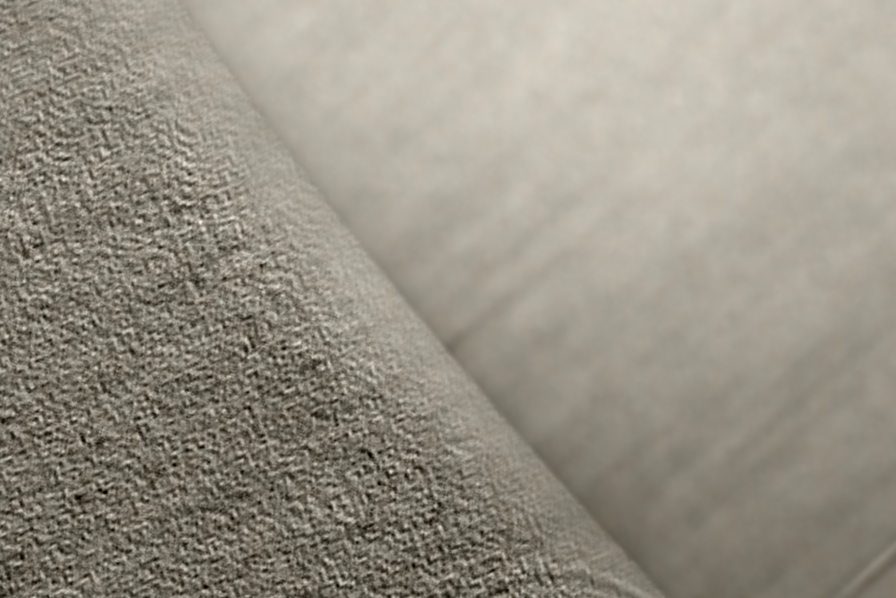
This texture is drawn by a WebGL 1 fragment shader. Its source:

```glsl
precision highp float;
uniform vec2 u_resolution;

#define WEAVE_SCALE 160.0
#define WEAVE_DEPTH 0.50
#define ROW_DEPTH 0.10
#define STREAK_DEPTH 0.10
#define NEAR_TILT 0.40
#define FAR_TILT 0.70
#define SEAM_BLUR 0.007
#define TINT vec3(0.008, -0.012, -0.062)

float hash(vec2 p) {
  return fract(sin(dot(p, vec2(127.1, 311.7))) * 43758.545);
}

float noise(vec2 p) {
  vec2 i = floor(p);
  vec2 f = fract(p);
  f = f * f * (3.0 - 2.0 * f);
  return mix(mix(hash(i), hash(i + vec2(1.0, 0.0)), f.x),
             mix(hash(i + vec2(0.0, 1.0)), hash(i + 1.0), f.x), f.y);
}

float fbm(vec2 p) {
  float sum = 0.0;
  float gain = 0.5;
  for (int i = 0; i < 4; i++) {
    sum += gain * noise(p);
    p = mat2(1.6, 1.2, -1.2, 1.6) * p + 7.3;
    gain *= 0.5;
  }
  return sum / 0.9375;
}

vec2 rotate(vec2 p, float a) {
  float c = cos(a);
  float s = sin(a);
  return vec2(c * p.x + s * p.y, c * p.y - s * p.x);
}

// Signed distance to the bowed seam, positive on the far cushion
float seamDistance(vec2 p) {
  float seamX = 1.117 - 0.814 * p.y - 0.13 * p.y * (1.0 - p.y);
  return (p.x - seamX) * 0.775;
}

float softLine(float d, float width) {
  return exp(-d * d / (width * width));
}

// Height of the knotted threads
float weave(vec2 p) {
  vec2 q = rotate(p, NEAR_TILT) * WEAVE_SCALE;
  q += 0.6 * vec2(noise(q * 0.3), noise(q * 0.3 + 19.0));
  return 0.7 * noise(q * vec2(0.95, 1.05)) + 0.3 * noise(q * 1.7 + 5.0);
}

// Out-of-focus cushion with stretched streaks
float farCloth(vec2 p, float d) {
  float v = mix(0.47, 0.79, smoothstep(-0.15, 1.05, p.y));
  v += 0.02 * softLine(length(p - vec2(0.95, 0.95)), 0.35);
  v -= 0.05 * smoothstep(1.1, 1.55, p.x) * p.y;
  v -= mix(0.07, 0.10, p.y) * exp(-d / 0.10);
  v -= 0.06 * exp(-d / 0.014);

  vec2 q = rotate(p, FAR_TILT);
  float streak = 0.6 * noise(q * vec2(3.0, 20.0)) + 0.4 * noise(q * vec2(7.0, 46.0) + 3.0);
  v += STREAK_DEPTH * (streak - 0.5) * mix(1.1, 0.4, p.y);
  v += 0.07 * (fbm(p * 30.0) - 0.5);

  // Crease leaving the seam and fold in the corner
  vec2 crease = rotate(p - vec2(0.75, 0.415), FAR_TILT);
  v -= 0.10 * softLine(crease.y, 0.016) * exp(-max(crease.x, 0.0) / 0.16);
  vec2 fold = rotate(p - vec2(1.40, 0.0), 0.73);
  float reach = smoothstep(-0.05, 0.08, fold.x);
  v += reach * (0.08 * softLine(fold.y, 0.007) - 0.07 * softLine(fold.y + 0.017, 0.009));
  return v;
}

// Focused cushion with a rounded, softly lit rim
float nearCloth(vec2 p, float d) {
  float depth = -d;
  float body = mix(0.42, 0.54, smoothstep(0.0, 1.0, p.y));
  float rim = mix(0.50, 0.66, smoothstep(0.0, 0.55, p.y));
  float v = mix(rim, body, smoothstep(0.02, 0.24, depth));
  v -= 0.04 * exp(-depth / 0.010);

  float focus = smoothstep(0.01, 0.19, depth) * mix(1.0, 0.45, smoothstep(0.65, 1.0, p.y));
  vec2 toLight = vec2(0.0020, 0.0036);
  float relief = weave(p - toLight) - weave(p + toLight);
  v += WEAVE_DEPTH * relief * mix(0.14, 1.0, focus);

  vec2 q = rotate(p, NEAR_TILT);
  float rows = noise(q * vec2(7.0, 52.0)) + 0.6 * noise(q * vec2(22.0, 90.0)) - 0.8;
  v += ROW_DEPTH * rows * mix(0.3, 1.0, focus);
  v += 0.07 * (fbm(p * 26.0) - 0.5);

  // Scattered dark knots
  v -= 0.15 * focus * smoothstep(0.80, 0.95, noise(q * vec2(65.0, 85.0) + 31.0));

  // Curved pleats at the lower rim
  float arc = p.y - 0.052 + 2.2 * (p.x - 0.93) * (p.x - 0.93);
  float span = smoothstep(0.74, 0.83, p.x);
  v += span * (0.08 * softLine(arc, 0.007) - 0.09 * softLine(arc + 0.016, 0.007));
  v += span * 0.05 * softLine(arc + 0.032, 0.006);
  return v;
}

void main() {
  vec2 p = gl_FragCoord.xy / u_resolution.y;
  float d = seamDistance(p);
  float side = smoothstep(-SEAM_BLUR, SEAM_BLUR, d);
  float v = mix(nearCloth(p, min(d, 0.0)), farCloth(p, max(d, 0.0)), side);
  vec3 color = vec3(v) + TINT;
  color += vec3(0.012, 0.0, -0.008) * (noise(p * 40.0) - 0.5);
  gl_FragColor = vec4(clamp(color, 0.0, 1.0), 1.0);
}
```
